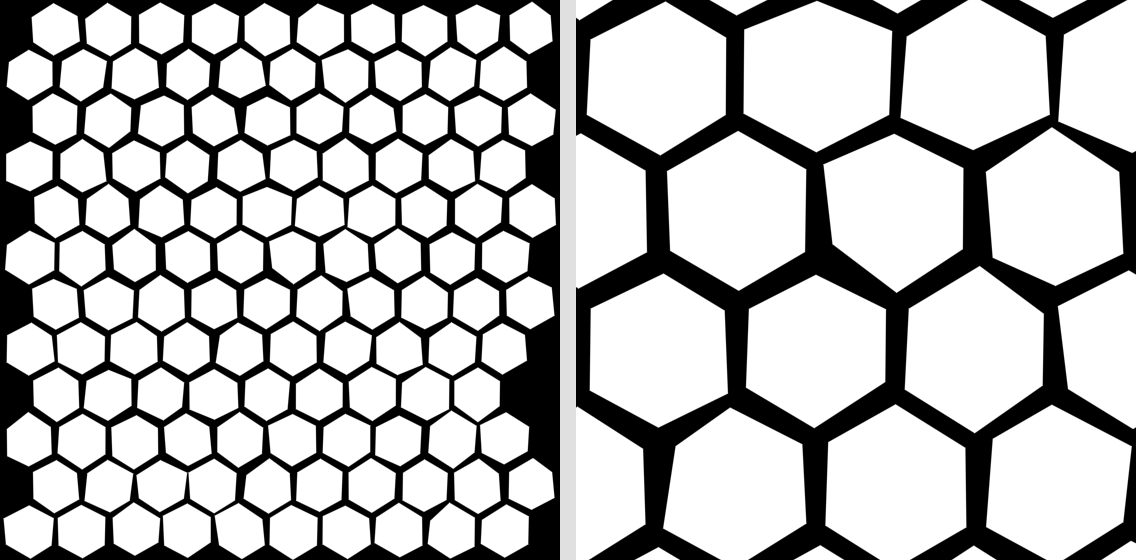
Left: the whole. Right: its middle third, enlarged.
This pattern is drawn by a WebGL 2 fragment shader. Its source:

```glsl
#version 300 es
precision highp float;

uniform vec2 u_resolution;
out vec4 fragColor;

const vec2 PITCH = vec2(0.0942, 0.0816);
const vec2 FIRST_CENTRE = vec2(0.0525, 0.0508);
const vec2 LAST_CELL = vec2(9.0, 11.0);

// Signed random pair in -1..1
vec2 hash2(vec3 p) {
    p = fract(p * vec3(0.1031, 0.1030, 0.0973));
    p += dot(p, p.yzx + 33.33);
    return fract((p.xx + p.yz) * p.zy) * 2.0 - 1.0;
}

// Corner of a pointy-topped hexagon, displaced mostly a little, rarely a lot
vec2 corner(vec2 cell, int index, float radius) {
    int k = index % 6;
    float angle = radians(30.0 + 60.0 * float(k));
    vec2 j = hash2(vec3(cell + 3.0, float(k) + 11.0));
    return radius * vec2(cos(angle), sin(angle)) + 0.0045 * j * (0.35 + 0.65 * j * j);
}

// Distance to the nearest side, positive inside
float hexagonDepth(vec2 p, vec2 cell) {
    float radius = mix(0.0480, 0.0463, cell.y / LAST_CELL.y);
    float depth = 1.0;
    for (int i = 0; i < 6; i++) {
        vec2 a = corner(cell, i, radius);
        vec2 side = normalize(corner(cell, i + 1, radius) - a);
        vec2 q = p - a;
        depth = min(depth, side.x * q.y - side.y * q.x);
    }
    return depth;
}

void main() {
    vec2 uv = gl_FragCoord.xy / u_resolution;
    vec2 grid = (uv - FIRST_CENTRE) / PITCH;
    float depth = -1.0;

    // Nearest tile in the rows just below and above
    for (int i = 0; i < 2; i++) {
        float row = clamp(floor(grid.y) + float(i), 0.0, LAST_CELL.y);
        float shift = 0.5 * mod(row, 2.0);
        float column = clamp(round(grid.x - shift), 0.0, LAST_CELL.x);
        vec2 cell = vec2(column, row);

        // One tile is absent at the right edge
        if (cell == vec2(9.0, 3.0)) continue;

        vec2 centre = FIRST_CENTRE + vec2(column + shift, row) * PITCH;
        centre += 0.0010 * hash2(vec3(cell + 7.0, 29.0));
        depth = max(depth, hexagonDepth(uv - centre, cell));
    }

    float pixel = 1.0 / min(u_resolution.x, u_resolution.y);
    float tile = smoothstep(-0.8 * pixel, 0.8 * pixel, depth);
    fragColor = vec4(vec3(tile), 1.0);
}
```
